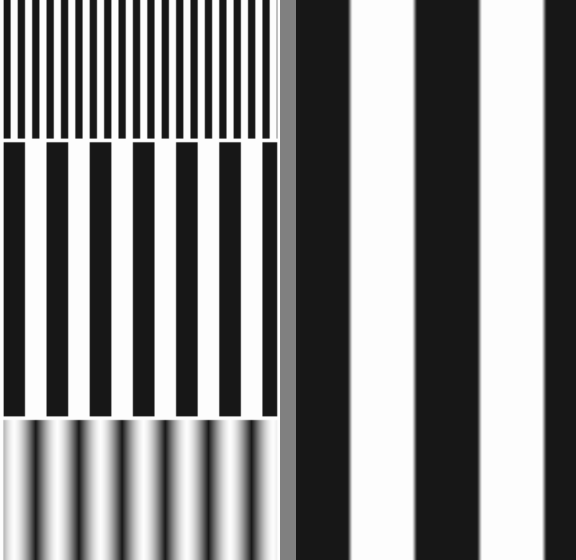
Left, the full canvas; right, a detail of the centre.
Write a Shadertoy shader that draws this pattern.

```glsl
const vec3 INK = vec3(0.09);
const vec3 PAPER = vec3(0.992);
const float LEFT = 0.0120;
const float RIGHT = 0.9900;
const float PERIOD = 0.1542;

// Soft coverage of the interval from lo to hi
float band(float x, float lo, float hi, float soft) {
    return smoothstep(lo - soft, lo + soft, x) * (1.0 - smoothstep(hi - soft, hi + soft, x));
}

// Repeated bars, each starting at a multiple of the period
float bars(float x, float period, float width, float soft) {
    float fromCenter = abs(mod(x - 0.5 * width + 0.5 * period, period) - 0.5 * period);
    return 1.0 - smoothstep(-soft, soft, fromCenter - 0.5 * width);
}

// Rounded white crests meeting in narrow dark valleys
float ripple(float x, float period, float valleyPhase) {
    float d = 2.0 * abs(fract(x / period - valleyPhase + 0.5) - 0.5);
    return mix(sin(1.5708 * d), d, 0.2);
}

void mainImage(out vec4 fragColor, in vec2 fragCoord) {
    // Canvas is one unit wide and two units high
    vec2 p = fragCoord / iResolution.xy * vec2(1.0, 2.0);
    float soft = max(0.0036, 0.75 / iResolution.x);
    float x = p.x - LEFT;
    float inside = band(p.x, LEFT, RIGHT, soft);

    // Three stacked rows; the outer two run off the canvas
    float topRow = inside * band(p.y, 1.505, 2.1, soft);
    float middleRow = inside * band(p.y, 0.513, 1.492, soft);
    float bottomRow = inside * band(p.y, -0.1, 0.500, soft);

    // Narrow bars are three times as frequent as wide bars
    float ink = topRow * bars(x, PERIOD / 3.0, 0.0260, soft)
              + middleRow * bars(x, PERIOD, 0.0773, soft);
    vec3 color = mix(PAPER, INK, ink);

    // Smooth gradient row
    vec3 shade = mix(INK, PAPER, ripple(x, PERIOD, 0.75));
    color = mix(color, shade, bottomRow);

    fragColor = vec4(color, 1.0);
}
```
